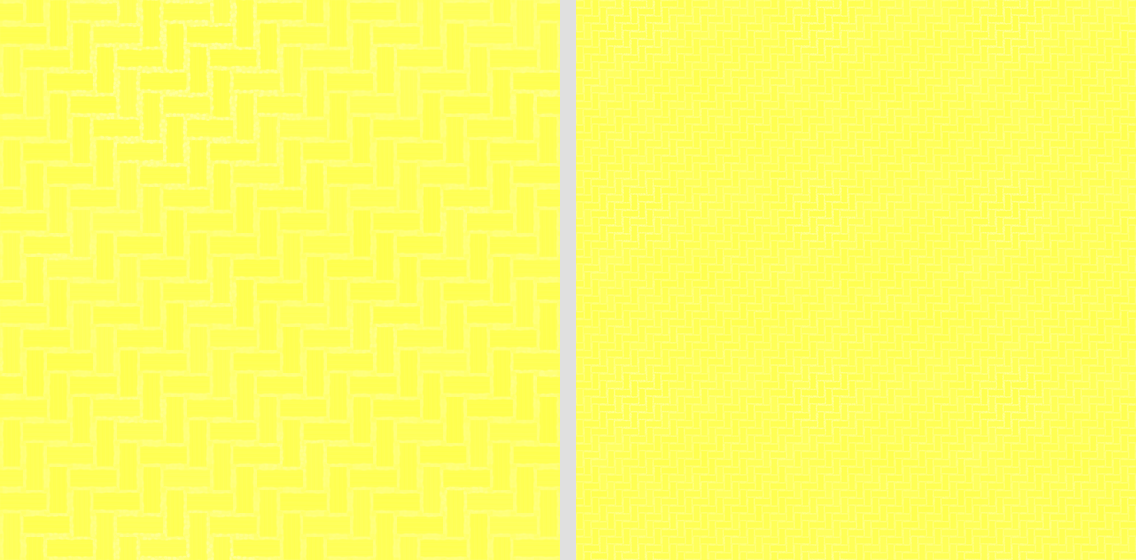
Left, the tile; right, the same tile 3 across and 3 down.
Write a Shadertoy shader that draws this pattern.

```glsl
const float TAU = 6.2831853;
const float CELLS = 24.0; // six herringbone repeats of four cells

vec2 hash2(vec2 p) {
    vec3 q = fract(p.xyx * vec3(0.1031, 0.1030, 0.0973));
    q += dot(q, q.yzx + 33.33);
    return fract((q.xx + q.yz) * q.zy);
}

// Distance to the nearest scattered point, wrapping after n cells
float cellular(vec2 p, float n) {
    vec2 base = floor(p), f = p - base;
    float nearest = 2.0;
    for (int y = -1; y <= 1; y++)
        for (int x = -1; x <= 1; x++) {
            vec2 o = vec2(x, y);
            nearest = min(nearest, length(o + hash2(mod(base + o, n)) - f));
        }
    return nearest;
}

float boxDistance(vec2 p, vec2 halfSize) {
    vec2 q = abs(p) - halfSize;
    return length(max(q, 0.0)) + min(max(q.x, q.y), 0.0);
}

// Broad fading: one strong area and some weaker blotches
float wearAmount(vec2 uv) {
    vec2 c = cos(TAU * (uv - vec2(0.32, 0.87)));
    float blotch = sin(TAU * (2.0 * uv.x + uv.y)) * sin(TAU * (3.0 * uv.y - uv.x) + 1.3);
    return clamp(smoothstep(0.65, 1.0, 0.5 + 0.25 * (c.x + c.y))
        + 0.4 * smoothstep(0.3, 1.0, blotch), 0.0, 1.0);
}

void mainImage(out vec4 fragColor, in vec2 fragCoord) {
    vec2 uv = fragCoord / iResolution.xy;
    vec2 p = uv * CELLS;
    vec2 cell = floor(p);

    // Each diagonal step of four holds one lying and one standing strip
    float stepIndex = mod(cell.x + cell.y + 2.0, 4.0);
    bool lying = stepIndex < 1.5;
    vec2 along = lying ? vec2(1.0, 0.0) : vec2(0.0, 1.0);
    vec2 start = cell - along * mod(stepIndex, 2.0);
    vec2 local = p - start - 0.5 - 0.5 * along;
    if (!lying) local = local.yx;
    vec2 seed = hash2(mod(start, CELLS) + 3.0);

    float wear = wearAmount(uv);
    float grain = cellular(uv * 120.0, 120.0);

    // Strip with a slightly uneven edge
    float wobble = 0.012 * sin(local.x * 7.0 + seed.x * TAU)
                 + 0.008 * sin(local.x * 19.0 + seed.y * TAU);
    local.y += 0.03 * (seed.x - 0.5);
    float d = boxDistance(local, vec2(1.0, 0.36)) + wobble + wear * 0.05 * (0.5 - grain);
    float soft = max(0.045, 0.75 * CELLS / iResolution.y);
    float strip = 1.0 - smoothstep(-soft, soft, d);

    // Fine fibres run along each strip
    float fibre = sin(local.y * 31.0 + seed.x * TAU + 0.4 * sin(local.x * 3.0))
                + 0.6 * sin(local.y * 67.0 + seed.y * TAU);
    float fade = 0.5 + 0.25 * (sin(TAU * (uv.x - 2.0 * uv.y) + 2.0) + sin(TAU * (uv.x + uv.y) + 3.5));
    float stripBlue = 0.312 + 0.045 * seed.y * seed.y + 0.025 * fade + 0.009 * fibre;

    // Pale gaps, darker at the crossings and frayed where worn
    vec2 corner = abs(fract(p + 0.5) - 0.5);
    float crossing = 1.0 - smoothstep(0.07, 0.15, max(corner.x, corner.y));
    float fray = smoothstep(0.55, 0.2, grain) * (0.2 + 0.8 * wear);
    float gapBlue = 0.445 + 0.02 * fade + 0.03 * wear + 0.11 * fray - 0.05 * crossing;
    gapBlue += 0.03 * exp(-abs(d - 0.06) * 30.0);

    fragColor = vec4(1.0, 1.0, mix(gapBlue, stripBlue, strip), 1.0);
}
```
